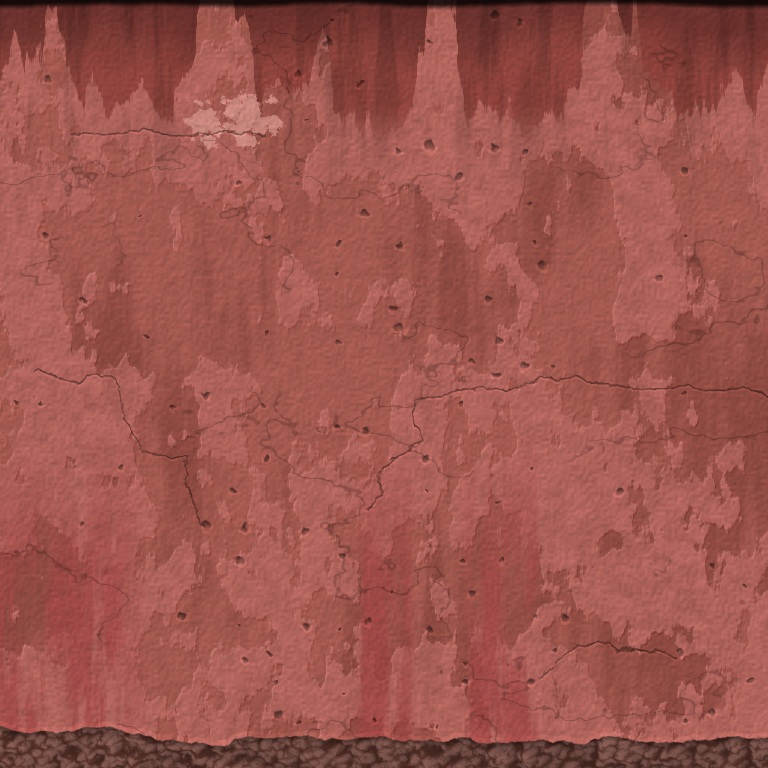
Give the GLSL for this texture, as a WebGL 2 fragment shader.

```glsl
#version 300 es
precision highp float;
// Weathered red plaster wall: layered noise peels light flakes off darker paint,
// damp stains hang from the top edge, cracks follow warped line segments,
// pits are scattered on a cell grid and rough earth runs along the foot.
uniform vec2 u_resolution;
out vec4 outColor;

float hash(vec2 p) {
  vec3 q = fract(vec3(p.xyx) * 0.1031);
  q += dot(q, q.yzx + 33.33);
  return fract((q.x + q.y) * q.z);
}

float noise(vec2 p) {
  vec2 i = floor(p), f = fract(p);
  f = f * f * (3.0 - 2.0 * f);
  return mix(mix(hash(i), hash(i + vec2(1, 0)), f.x),
             mix(hash(i + vec2(0, 1)), hash(i + vec2(1, 1)), f.x), f.y);
}

float fbm(vec2 p) {
  float sum = 0.0, amp = 0.5;
  for (int i = 0; i < 6; i++) {
    sum += amp * noise(p);
    p = mat2(1.6, 1.2, -1.2, 1.6) * p + 17.3;
    amp *= 0.55;
  }
  return sum / 1.08;
}

// Soft-sided plateau around a centre.
float bump(float x, float centre, float halfWidth) {
  return 1.0 - smoothstep(halfWidth * 0.55, halfWidth, abs(x - centre));
}

// Distance to the nearest stone centre.
float cellular(vec2 p) {
  float d = 1.0;
  for (int k = 0; k < 9; k++) {
    vec2 c = floor(p) + vec2(k % 3 - 1, k / 3 - 1);
    d = min(d, length(c + vec2(hash(c), hash(c + 51.7)) - p));
  }
  return d;
}

// Light flaking coat, sparser in the middle band and the dark central column.
float flakes(vec2 p) {
  float bias = 0.10 * bump(p.y, 0.84, 0.16) + 0.045 * bump(p.y, 0.25, 0.36)
             - 0.07 * bump(p.x, 0.44, 0.14) * bump(p.y, 0.42, 0.36)
             - 0.035 * bump(p.y, 0.64, 0.16) + 0.03 * bump(p.x, 0.7, 0.2);
  float f = fbm(p * vec2(13.0, 8.0) + 3.1) * 0.65 + fbm(p * vec2(42.0, 24.0)) * 0.35;
  return smoothstep(-0.012, 0.022, f + bias - 0.535);
}

float crackDistance(vec2 p) {
  const vec4 lines[12] = vec4[12](
    vec4(0.05, 0.51, 0.15, 0.505), vec4(0.15, 0.505, 0.185, 0.41),
    vec4(0.185, 0.41, 0.24, 0.40), vec4(0.24, 0.40, 0.26, 0.31),
    vec4(0.476, 0.33, 0.498, 0.39), vec4(0.498, 0.39, 0.549, 0.43),
    vec4(0.549, 0.43, 0.54, 0.48), vec4(0.54, 0.48, 0.75, 0.505),
    vec4(0.75, 0.505, 1.0, 0.49), vec4(0.70, 0.12, 0.76, 0.165),
    vec4(0.76, 0.165, 0.88, 0.145), vec4(0.09, 0.82, 0.34, 0.828));
  p += (vec2(fbm(p * 26.0), fbm(p * 26.0 + 7.7)) - 0.5) * 0.035;
  float d = 1.0;
  for (int i = 0; i < 12; i++) {
    vec2 a = p - lines[i].xy, b = lines[i].zw - lines[i].xy;
    d = min(d, length(a - b * clamp(dot(a, b) / dot(b, b), 0.0, 1.0)));
  }
  return d;
}

// Signed shade of one chipped hole: dark upper wall, lit lower lip.
float pit(vec2 d, float radius) {
  vec2 e = d / radius;
  float r = length(e);
  return (1.0 - smoothstep(0.6, 1.1, r)) * (-0.3 - 0.35 * e.y)
       + 0.12 * bump(r, 1.1, 0.4) * step(e.y, 0.0);
}

float pits(vec2 p) {
  p += (vec2(noise(p * 150.0), noise(p * 150.0 + 9.0)) - 0.5) * 0.006;
  float shade = pit(p - vec2(0.56, 0.81), 0.008) + pit(p - vec2(0.705, 0.655), 0.007)
              + pit(p - vec2(0.52, 0.573), 0.008);
  vec2 cell = floor(p * 24.0);
  vec2 centre = (cell + 0.25 + 0.5 * vec2(hash(cell), hash(cell + 8.3))) / 24.0;
  float chance = 0.1 + 0.2 * bump(centre.x, 0.52, 0.25);
  if (hash(cell + 31.0) < chance) shade += pit(p - centre, 0.0025 + 0.004 * hash(cell + 5.0));
  return shade;
}

void main() {
  vec2 p = gl_FragCoord.xy / u_resolution;
  float px = 1.0 / u_resolution.y;
  float broad = fbm(p * vec2(7.0, 4.0) + 20.0), fine = fbm(p * 70.0);
  float streak = fbm(p * vec2(48.0, 5.0) + 40.0);

  // Paint layers and the embossed rim of the flakes
  float flake = flakes(p);
  vec3 color = mix(vec3(0.55, 0.285, 0.25), vec3(0.64, 0.35, 0.31),
                   smoothstep(0.34, 0.58, broad * 0.6 + streak * 0.4));
  color = mix(color, vec3(0.695, 0.395, 0.365), flake * (0.55 + 0.6 * fine));
  color += 0.06 * (flake - flakes(p + vec2(-0.0015, 0.002)));

  // Crimson wash low on the wall
  float wash = max(bump(p.x, 0.08, 0.12), max(bump(p.x, 0.5, 0.045), bump(p.x, 0.66, 0.07)));
  wash *= (1.0 - smoothstep(0.2, 0.46, p.y)) * smoothstep(0.38, 0.6, streak);
  color = mix(color, vec3(0.61, 0.25, 0.25), 0.65 * wash);

  // Damp stains and thin drips below the top edge
  float depth = 0.12 * bump(p.x, 0.17, 0.11);
  depth = max(depth, 0.07 * bump(p.x, 0.03, 0.05));
  depth = max(depth, 0.13 * bump(p.x, 0.37, 0.055));
  depth = max(depth, 0.15 * bump(p.x, 0.49, 0.075));
  depth = max(depth, 0.145 * bump(p.x, 0.68, 0.11));
  depth = max(depth, 0.125 * bump(p.x, 0.92, 0.11));
  float ragged = (fbm(p * vec2(22.0, 13.0)) - 0.5) * 0.13 + (streak - 0.5) * 0.18;
  float stain = smoothstep(-0.003, 0.006, p.y - 1.0 + depth + ragged) * smoothstep(0.8, 0.87, p.y);
  vec3 damp = mix(vec3(0.55, 0.25, 0.225), vec3(0.39, 0.17, 0.155),
                  smoothstep(0.9, 1.0, p.y + 0.12 * (broad - 0.5)));
  color = mix(color, damp, stain * (0.72 + 0.3 * fine));
  color *= 1.0 - 0.16 * smoothstep(0.5, 0.7, streak) * smoothstep(0.68, 0.95, p.y);

  // Bare pale plaster
  float pale = max(1.0 - length((p - vec2(0.322, 0.843)) / vec2(0.035, 0.03)),
                   1.0 - length((p - vec2(0.265, 0.838)) / vec2(0.026, 0.024)));
  color = mix(color, vec3(0.82, 0.57, 0.53), 0.75 * smoothstep(0.0, 0.12, pale + (fine - 0.5) * 2.2));

  // Cracks with a lit lower lip, then hairlines, pits and grain
  float crack = 1.0 - smoothstep(0.0003, 0.0007 + 1.2 * px, crackDistance(p));
  float lip = 1.0 - smoothstep(0.0, 0.0008 + 1.5 * px, crackDistance(p + vec2(0.0, 0.0025)));
  color *= 1.0 - 0.42 * crack * (0.4 + fine) + 0.1 * lip;
  float hair = 1.0 - smoothstep(0.0, 0.009, abs(fbm(p * vec2(4.0, 6.0) + 61.0) - 0.5));
  color *= 1.0 - 0.2 * hair * smoothstep(0.5, 0.6, noise(p * 9.0));
  color *= 1.0 + pits(p);
  color *= 1.0 + 0.11 * (noise(p * 260.0) - noise(p * 260.0 + vec2(-0.6, 0.8))) + 0.12 * (fine - 0.5);

  // Rough earth at the foot and the shadow under the coping
  float rim = 0.037 + 0.011 * bump(p.x, 0.07, 0.14) + 0.026 * (fbm(p * vec2(24.0, 8.0) + 5.0) - 0.5);
  float stones = cellular(p * vec2(70.0, 95.0) + 2.0 * fine);
  vec3 earth = mix(vec3(0.47, 0.32, 0.29), vec3(0.27, 0.15, 0.125), smoothstep(0.15, 0.8, stones));
  earth *= 0.75 + 0.5 * fine;
  earth *= 1.0 - 0.3 * smoothstep(rim - 0.008, rim, p.y);
  color *= 1.0 + 0.1 * bump(p.y, rim + 0.003, 0.005);
  color = mix(earth, color, smoothstep(rim - px, rim + px, p.y));
  color *= 1.0 - 0.8 * smoothstep(0.989, 0.999, p.y + 0.012 * (broad - 0.5));
  outColor = vec4(color, 1.0);
}
```
